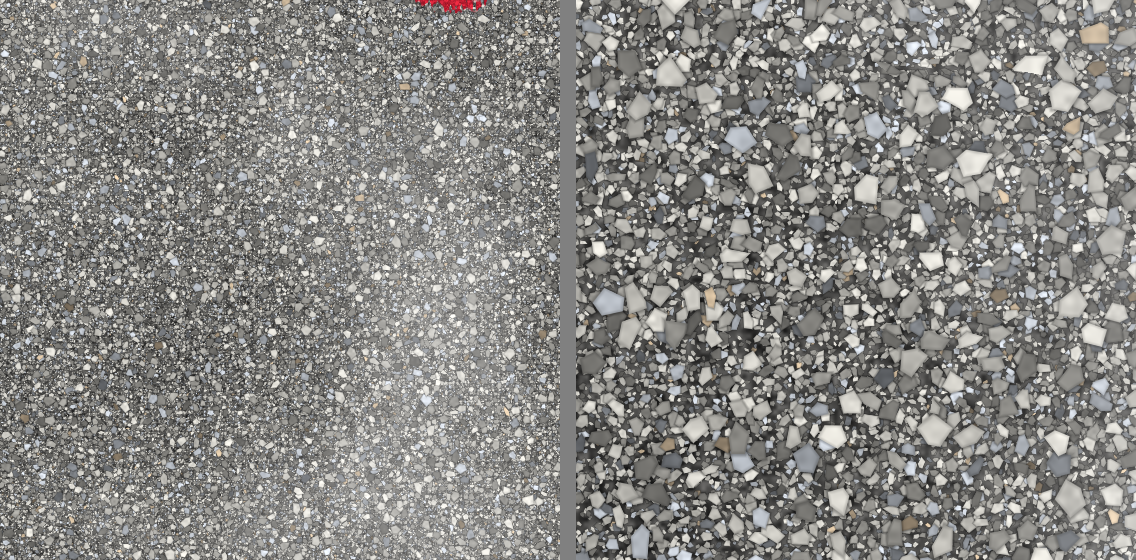
Left: the whole. Right: its middle third, enlarged.
Give the GLSL for this texture, as a Shadertoy shader.

```glsl
#define FINEST_CELLS 235.0
#define LAYER_RATIO 0.68
#define LAYERS 5
#define STONE_RADIUS 0.40
#define BINDER_TONE 0.31
#define STONE_DARK 0.38
#define STONE_LIGHT 0.95
#define GLARE_COLOR vec3(0.84, 0.84, 0.85)
#define PAINT_COLOR vec3(0.80, 0.08, 0.17)
#define TAU 6.2831853

float hash(vec2 p) {
    return fract(sin(dot(p, vec2(127.1, 311.7))) * 43758.5453);
}

float noise(vec2 p) {
    vec2 i = floor(p), f = fract(p);
    f = f * f * (3.0 - 2.0 * f);
    return mix(mix(hash(i), hash(i + vec2(1, 0)), f.x),
               mix(hash(i + vec2(0, 1)), hash(i + vec2(1, 1)), f.x), f.y);
}

float blob(vec2 p, vec2 center, vec2 size) {
    vec2 d = (p - center) / size;
    return exp(-dot(d, d));
}

// Broad wet and dry areas, from about -1 (dark) to 1 (bright)
float dryness(vec2 p) {
    float d = 1.1 * blob(p, vec2(0.77, 0.40), vec2(0.17, 0.30));
    d += 0.7 * blob(p, vec2(0.65, 0.05), vec2(0.50, 0.17));
    d += 0.5 * blob(p, vec2(0.50, 0.78), vec2(0.11, 0.16));
    d += 0.5 * blob(p, vec2(0.20, 0.96), vec2(0.18, 0.09));
    d -= 0.6 * blob(p, vec2(0.27, 0.33), vec2(0.26, 0.20));
    d -= 0.5 * blob(p, vec2(0.30, 0.75), vec2(0.10, 0.07));
    d -= 0.5 * blob(p, vec2(1.00, 0.62), vec2(0.07, 0.25));
    d -= 0.3 * blob(p, vec2(0.68, 0.93), vec2(0.14, 0.08));
    return d + 0.5 * (noise(p * 9.0) - 0.5) + 0.3 * (noise(p * 23.0) - 0.5);
}

// Signed distance to a random convex chip with five sides
float chip(vec2 p, vec2 id, float radius) {
    float turn = TAU * hash(id + 3.1);
    p = mat2(cos(turn), -sin(turn), sin(turn), cos(turn)) * p;
    p.y *= 1.0 + 0.9 * hash(id + 5.7);
    float d = -1.0;
    for (int k = 0; k < 5; k++) {
        float side = float(k);
        float a = (side + 0.6 * hash(id + side * 1.37)) * TAU / 5.0;
        float reach = radius * (0.7 + 0.45 * hash(id + side * 2.91 + 11.0));
        d = max(d, dot(p, vec2(cos(a), sin(a))) - reach);
    }
    return d;
}

vec3 stoneColor(vec2 id) {
    float tone = mix(STONE_DARK, STONE_LIGHT, pow(hash(id + 17.3), 0.9));
    float kind = hash(id + 23.9);
    vec3 tint = vec3(1.01, 1.0, 0.965);
    if (kind > 0.80) tint = vec3(0.97, 1.0, 1.04);
    if (kind > 0.96) tint = vec3(1.06, 0.95, 0.80);
    return tone * tint;
}

// One layer of chips, drawn over the colour below
vec3 scatter(vec3 col, vec2 p, float cells, float cover, float seed, float dry) {
    vec2 q = p * cells;
    float soft = 0.8 * cells / iResolution.y;
    for (int y = -1; y <= 1; y++)
    for (int x = -1; x <= 1; x++) {
        vec2 cell = floor(q) + vec2(x, y);
        vec2 id = cell + seed * 37.0;
        if (hash(id) > cover) continue;
        vec2 jitter = vec2(hash(id + 7.3), hash(id + 13.9)) - 0.5;
        float radius = STONE_RADIUS * mix(0.75, 1.2, hash(id + 29.1));
        float d = chip(q - cell - 0.5 - 0.7 * jitter, id, radius);

        // Dark seam, then the mottled face
        col *= 1.0 - 0.28 * smoothstep(0.14, 0.0, d);
        float mottle = 0.90 + 0.16 * noise(q * 4.0 + seed);
        float rim = mix(0.86, 1.0, smoothstep(0.0, -0.13, d));
        vec3 face = stoneColor(id) * mottle * rim * (1.0 + 0.08 * dry);
        col = mix(col, face, smoothstep(soft, -soft, d));
    }
    return col;
}

void mainImage(out vec4 fragColor, in vec2 fragCoord) {
    vec2 p = fragCoord / iResolution.y;
    float dry = dryness(p);

    // Gritty binder
    float grit = 0.6 * noise(p * 330.0) + 0.4 * noise(p * 170.0 + 40.0);
    float tone = BINDER_TONE + 0.09 * dry + 0.42 * (grit - 0.5);
    vec3 col = max(tone, 0.08) * vec3(1.01, 1.0, 0.98);

    // Chips from fine to coarse
    float cells = FINEST_CELLS;
    for (int i = 0; i < LAYERS; i++) {
        float coarse = float(i) / float(LAYERS - 1);
        float cover = mix(0.88, 0.36, coarse) + 0.10 * dry;
        col = scatter(col, p, cells, cover, float(i) + 1.0, dry);
        cells *= LAYER_RATIO;
    }

    // Pale haze on the dry areas
    col = mix(col, GLARE_COLOR, 0.22 * clamp(dry, 0.0, 1.0));

    // Ragged paint at the top edge
    vec2 e = (p - vec2(0.805, 1.005)) / vec2(0.058, 0.022);
    float ragged = length(e) + 0.9 * (noise(p * vec2(210.0, 90.0)) - 0.5);
    float paint = smoothstep(1.05, 0.85, ragged);
    col = mix(col, PAINT_COLOR * (0.65 + 0.6 * col), 0.9 * paint);

    fragColor = vec4(clamp(col, 0.0, 1.0), 1.0);
}
```
